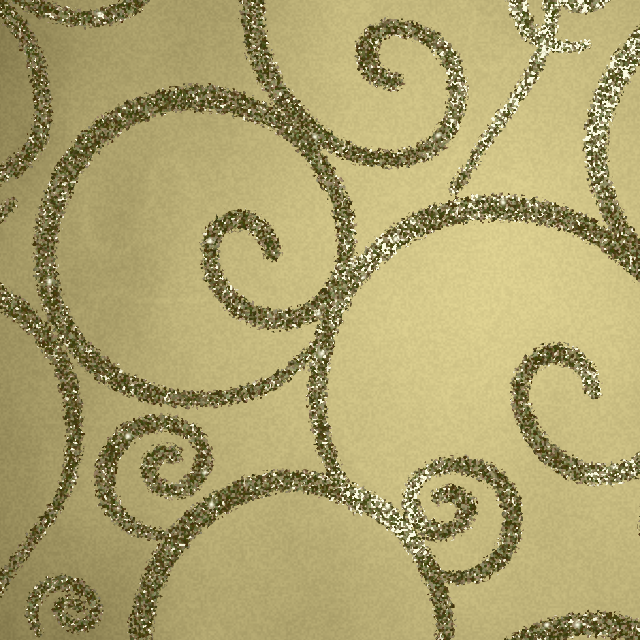
Write a Shadertoy shader that draws this pattern.

```glsl
// Glitter scrollwork on worn gold paper. Volutes made of three tangent arcs sit
// on a skewed lattice; their bands are filled with jittered metallic flakes,
// over softly lit paper with fine grain, stains and faint creases.

const float PI = 3.14159265, TAU = 6.2831853;

const vec3 PAPER_LIGHT = vec3(0.86, 0.81, 0.56);
const vec3 PAPER_SHADE = vec3(0.48, 0.44, 0.27);
const vec3 FLAKE_DARK  = vec3(0.27, 0.24, 0.09);
const vec3 FLAKE_MID   = vec3(0.63, 0.59, 0.39);
const vec3 FLAKE_WHITE = vec3(0.98, 0.98, 0.88);

const vec2 LATTICE_ORIGIN = vec2(0.305, 0.61);
const vec2 LATTICE_U = vec2(0.475, -0.22);
const vec2 LATTICE_V = vec2(0.32, 0.38);
const float SCROLL_RADIUS = 0.236, SCROLL_GROWTH = 0.06, SCROLL_HALF_WIDTH = 0.0185;
const float CURL_RADIUS = 0.085, CURL_HALF_WIDTH = 0.0155, TAIL_LENGTH = 0.18;
const float FLAKE_DENSITY = 300.0, GRAIN_DENSITY = 330.0, GLINT_DENSITY = 17.0;
const float EDGE_ROUGHNESS = 0.010;
const vec2 LIGHT_CENTRE = vec2(0.74, 0.55);

vec3 hash(vec2 p) {
    vec3 q = fract(p.xyx * vec3(0.1031, 0.1030, 0.0973));
    q += dot(q, q.yxz + 33.33);
    return fract((q.xxy + q.yzz) * q.zyx);
}

float noise(vec2 p) {
    vec2 i = floor(p), f = fract(p);
    f = f * f * (3.0 - 2.0 * f);
    return mix(mix(hash(i).x, hash(i + vec2(1, 0)).x, f.x),
               mix(hash(i + vec2(0, 1)).x, hash(i + vec2(1, 1)).x, f.x), f.y);
}

float fbm(vec2 p) {
    float sum = 0.0, gain = 0.5;
    for (int i = 0; i < 4; i++) {
        sum += gain * noise(p);
        p = 2.03 * p + 17.3;
        gain *= 0.5;
    }
    return sum;
}

vec2 rotate(vec2 p, float a) {
    float c = cos(a), s = sin(a);
    return vec2(c * p.x + s * p.y, c * p.y - s * p.x);
}

// Distance to a volute: a straight tail, a long arc, two shrinking half circles
float volute(vec2 p, float radius, float sweep, float shrink, float halfWidth, float tail) {
    vec2 start = vec2(cos(sweep), sin(sweep)), along = vec2(-start.y, start.x);
    vec2 q = p - radius * start;
    float d = length(q - along * clamp(dot(q, along), 0.0, tail)) - 0.5 * halfWidth;
    for (int i = 0; i < 3; i++) {
        bool outer = i == 0;
        float span = outer ? sweep : PI;
        float a = mod(atan(p.y, p.x), TAU);
        if (a > span) a = a - span < TAU - a ? span : 0.0;
        float t = a / span;
        float swell = mix(0.7, outer ? 0.5 : 0.7, t) + (outer ? 0.4 : 0.15) * sin(PI * t);
        d = min(d, length(p - radius * vec2(cos(a), sin(a))) - halfWidth * swell);
        // Move to the next centre; the half turn swaps upper and lower arcs
        p.x -= radius * (1.0 - shrink);
        p = -p;
        radius *= shrink;
    }
    return d;
}

// One for every fourth diagonal of lattice cells, else zero
float everyFourth(float n) { return max(cos(0.5 * PI * n), 0.0); }

// Distance to all scrolls of the four lattice points around p
float scrollwork(vec2 p) {
    mat2 basis = mat2(LATTICE_U, LATTICE_V);
    vec2 base = floor(inverse(basis) * (p - LATTICE_ORIGIN));
    float d = 1e3;
    for (int k = 0; k < 4; k++) {
        vec2 cell = base + vec2(k % 2, k / 2);
        vec2 q = p - LATTICE_ORIGIN - basis * cell;
        if (mod(cell.y, 2.0) > 0.5) {
            // Odd rows: mirrored, with the eye hanging at the bottom
            float left = everyFourth(cell.x + cell.y + 1.0);
            q -= vec2(-0.10, 0.10) * left;
            q.x -= 0.07 * everyFourth(cell.x + cell.y - 2.0);
            if (left > 0.5)
                d = min(d, volute(rotate(q - vec2(0.215, -0.29), 0.3), 0.6 * CURL_RADIUS,
                                  3.4, 0.55, 0.8 * CURL_HALF_WIDTH, 0.0));
            q.x = -q.x;
            d = min(d, volute(rotate(q, -1.48), SCROLL_RADIUS, 5.25, 0.43,
                              SCROLL_HALF_WIDTH, TAIL_LENGTH * everyFourth(cell.x)));
        } else {
            // Even rows: larger scrolls open up to make room for a small curl
            float grow = max(sin(2.1 * cell.x), 0.0);
            d = min(d, volute(q, SCROLL_RADIUS + SCROLL_GROWTH * grow,
                              5.6 - 2.05 * grow, 0.45, SCROLL_HALF_WIDTH, 0.0));
            q -= vec2(-0.055 - 0.015 * grow, -0.36 + 0.18 * grow);
            if (grow > 0.4) q.x = -q.x;
            d = min(d, volute(rotate(q, 1.0), CURL_RADIUS, 4.0 + 0.35 * grow, 0.55, CURL_HALF_WIDTH, 0.0));
        }
    }
    return d;
}

// Random values of the flakes near p, blended softly at their borders
vec3 flakes(vec2 p) {
    vec2 cell = floor(p);
    vec4 sum = vec4(0.0);
    for (int k = 0; k < 9; k++) {
        vec2 c = cell + vec2(k % 3, k / 3) - 1.0;
        vec2 away = p - c - 0.15 - 0.7 * hash(c + 71.0).xy;
        sum += vec4(hash(c), 1.0) * exp(-8.0 * dot(away, away));
    }
    return sum.rgb / max(sum.a, 1e-6);
}

void mainImage(out vec4 fragColor, in vec2 fragCoord) {
    float pixel = 1.0 / min(iResolution.x, iResolution.y);
    vec2 p = fragCoord * pixel;

    // Paper: broad light, stains, creases, fine grain
    float light = 1.0 - 0.95 * pow(length((p - LIGHT_CENTRE) * vec2(1.0, 0.85)), 1.3);
    float stain = fbm(p * vec2(6.0, 3.5) + 4.0) - 0.47;
    float crease = 1.0 - smoothstep(0.0, 0.03, abs(fbm(p * 5.0 + 31.0) - 0.5));
    crease *= smoothstep(0.6, 0.85, noise(p * 4.0 + 9.0));
    float grain = noise(p * GRAIN_DENSITY) - 0.5;
    float tone = light + 0.5 * stain * (1.3 - light) + 0.05 * crease + 0.17 * grain;
    vec3 color = mix(PAPER_SHADE, PAPER_LIGHT, tone);

    // Glitter: mostly dark flakes, white where the sheen catches them
    vec3 flake = flakes(p * FLAKE_DENSITY);
    float sheen = smoothstep(0.4, 0.75, noise(p * 5.5 + 2.7)) * smoothstep(0.35, 0.65, p.x);
    float shine = smoothstep(0.15, 0.95, flake.x) * (0.7 + 0.3 * light) + 0.12 * sheen;
    vec3 glitter = mix(FLAKE_DARK, FLAKE_MID, shine);
    glitter += 0.12 * (flake.yzx - 0.5) * vec3(1.0, 0.8, 1.0);
    float whiteLimit = 0.89 - 0.27 * sheen;
    glitter = mix(glitter, FLAKE_WHITE, smoothstep(whiteLimit - 0.09, whiteLimit + 0.09, flake.y));

    // Bands with a ragged edge
    vec2 wobble = vec2(noise(p * 9.0), noise(p * 9.0 + 50.0)) - 0.5;
    float d = scrollwork(p + 0.012 * wobble);
    float ragged = d + EDGE_ROUGHNESS * (flake.z - 0.5);
    color = mix(color, glitter, 1.0 - smoothstep(-pixel, pixel, ragged));

    // Sparse larger glints inside the bands
    vec2 g = p * GLINT_DENSITY;
    vec3 h = hash(floor(g) + 13.0);
    float reach = length(fract(g) - 0.3 - 0.4 * h.xy) / GLINT_DENSITY;
    float glint = exp(-reach * reach / 2e-5) * step(0.72, h.z) * smoothstep(0.0, -0.006, d);
    color = mix(color, FLAKE_WHITE, glint);

    fragColor = vec4(clamp(color, 0.0, 1.0), 1.0);
}
```
